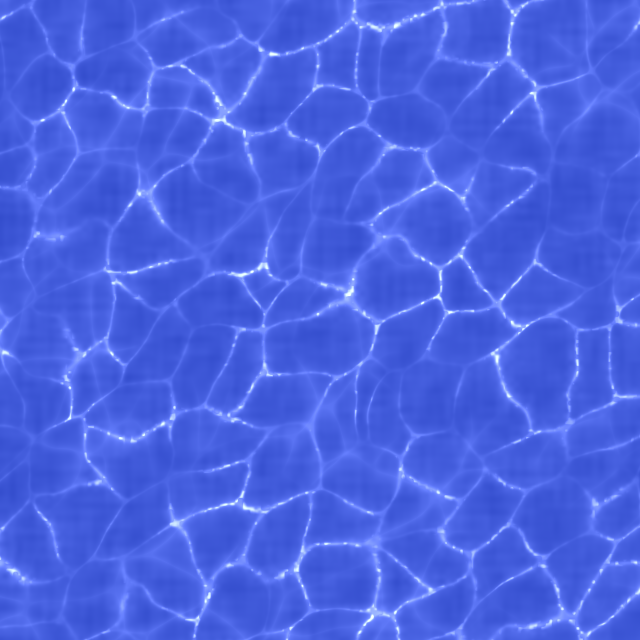
Reproduce this texture procedurally as a WebGL 2 fragment shader.

```glsl
#version 300 es
precision highp float;

#define CELLS 10.6
#define JITTER 0.82
#define WARP 0.62
#define STRETCH 0.12
#define CORE_WIDTH 0.03
#define HALO_WIDTH 0.085
#define CORE_GLOW 0.10
#define HALO_GLOW 0.145
#define SPARKLE 0.42
#define VEIL_GLOW 0.085
#define CLOUDS 0.06
#define WATER vec3(0.238, 0.338, 0.838)

uniform vec2 u_resolution;
out vec4 fragColor;

vec2 hash22(vec2 p) {
    vec3 q = fract(p.xyx * vec3(0.1031, 0.1030, 0.0973));
    q += dot(q, q.yzx + 33.33);
    return fract((q.xx + q.yz) * q.zy);
}

float noise(vec2 p) {
    vec2 i = floor(p), f = fract(p);
    f = f * f * (3.0 - 2.0 * f);
    float low = mix(hash22(i).x, hash22(i + vec2(1, 0)).x, f.x);
    float high = mix(hash22(i + vec2(0, 1)).x, hash22(i + vec2(1, 1)).x, f.x);
    return mix(low, high, f.y);
}

vec2 noise2(vec2 p) {
    return vec2(noise(p), noise(p + vec2(37.2, 91.7))) - 0.5;
}

// Bends the straight cell borders into curved filaments
vec2 ripple(vec2 p) {
    return p + WARP * noise2(p * 0.9) + 0.2 * WARP * noise2(p * 2.6 + 11.0);
}

vec2 seedPoint(vec2 cell) {
    return cell + 0.5 + JITTER * (hash22(cell) - 0.5);
}

// Distance to the nearest cell border, blended so that corners are round
float borderDistance(vec2 p) {
    const float sharpness = 26.0;
    vec2 home = floor(p), nearest = vec2(0), nearestCell = home;
    float best = 1e3;
    for (int y = -1; y <= 1; y++)
    for (int x = -1; x <= 1; x++) {
        vec2 cell = home + vec2(x, y);
        vec2 toSeed = seedPoint(cell) - p;
        float d = dot(toSeed, toSeed);
        if (d < best) {
            best = d;
            nearest = toSeed;
            nearestCell = cell;
        }
    }
    float sum = 0.0;
    for (int y = -2; y <= 2; y++)
    for (int x = -2; x <= 2; x++) {
        if (x == 0 && y == 0) continue;
        vec2 toSeed = seedPoint(nearestCell + vec2(x, y)) - p;
        float d = dot(0.5 * (nearest + toSeed), normalize(toSeed - nearest));
        sum += exp(-sharpness * d);
    }
    return max(-log(sum + 1e-9) / sharpness, 0.0);
}

void main() {
    vec2 uv = gl_FragCoord.xy / u_resolution.y;

    // Cells lie slightly elongated along the rising diagonal
    vec2 diagonal = vec2(uv.x + uv.y, uv.y - uv.x) * 0.7071;
    vec2 p = diagonal * vec2(1.0 - STRETCH, 1.0 + STRETCH) * CELLS + 40.0;

    // Soft filaments that fade in and out along their length
    float d = borderDistance(ripple(p));
    float strength = 0.15 + 0.95 * smoothstep(0.15, 0.9, noise(p * 1.3 + 63.0));
    float core = exp(-d * d / (CORE_WIDTH * CORE_WIDTH));
    float grain = noise(uv * 120.0 + 3.0);
    float light = strength * (CORE_GLOW * core + HALO_GLOW * exp(-d / HALO_WIDTH));
    light *= 0.65 + 0.7 * grain;

    // Small glints strung along the filaments
    float glint = smoothstep(0.5, 0.95, noise(uv * 165.0));
    light += SPARKLE * glint * core * smoothstep(0.4, 1.0, strength);

    // Faint, wider second net
    vec2 q = p.yx * 0.85 + 17.0;
    float veil = exp(-borderDistance(ripple(q)) / 0.1);
    light += VEIL_GLOW * veil * smoothstep(0.25, 0.8, noise(q * 0.9 + 5.0));

    // Cloudiness at two scales and fine level and upright streaks
    float cloud = 0.6 * noise(p * 1.8 + 8.0) + 0.4 * noise(p * 4.5 + 29.0);
    light += CLOUDS * (cloud - 0.5);
    light += 0.028 * (noise(uv * vec2(22, 100)) + noise(uv * vec2(100, 22) + 7.0) - 1.0);

    fragColor = vec4(clamp(WATER + light, 0.0, 1.0), 1.0);
}
```
